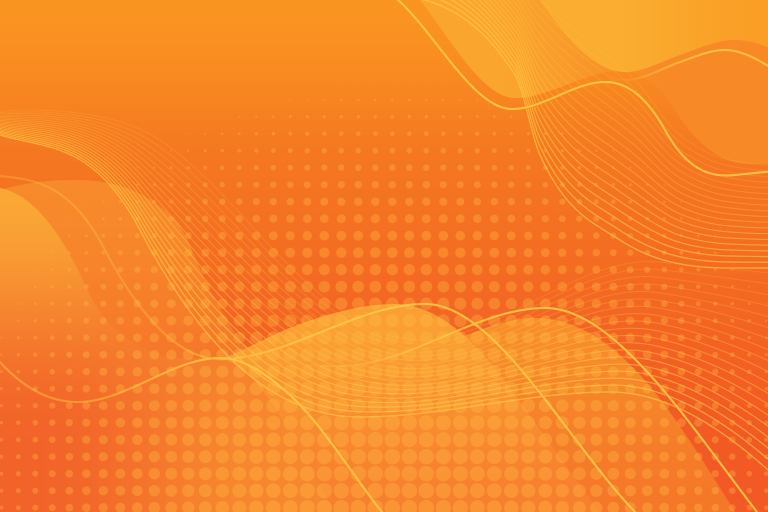
Reproduce this background procedurally as a WebGL 2 fragment shader.

```glsl
#version 300 es
precision highp float;
// Orange abstract background: flowing waves, fine line ribbons and halftone dots.
uniform vec2 u_resolution;
out vec4 outColor;

#define CANVAS vec2(7.68, 5.12)
#define DOT_PITCH 0.17
#define DOT_RADIUS 0.078
#define DOT_ALPHA 0.33
#define RIBBON_LINES 18
#define BOLD_WIDTH 0.021
#define FINE_WIDTH 0.010
#define LINE_COLOR vec3(1.0, 0.79, 0.27)

// Each curve holds knots of (x, y, slope); y runs downward from the top.
const vec3 LEFT_REAR[5] = vec3[5](vec3(0, 1.9, -.3), vec3(.75, 1.8, 0), vec3(1.75, 2.2, 1), vec3(2.1, 2.9, 1.8), vec3(2.5, 3.5, .8));
const vec3 LEFT_FRONT[5] = vec3[5](vec3(0, 1.88, .2), vec3(.85, 2.85, 2.2), vec3(1.4, 3.46, .6), vec3(2.2, 3.59, .1), vec3(3.35, 5.12, 1.75));
const vec3 MID_HUMP[5] = vec3[5](vec3(2, 3.65, -.2), vec3(3, 3.24, -.35), vec3(3.95, 3.04, 0), vec3(5, 3.75, 1.3), vec3(6, 5.12, 1.3));
const vec3 RIGHT_HUMP[5] = vec3[5](vec3(4, 3.65, -.35), vec3(4.7, 3.34, -.4), vec3(5.35, 3.18, 0), vec3(6.4, 3.75, 1.1), vec3(7.35, 5.12, 1.6));
const vec3 TOP_REAR[5] = vec3[5](vec3(4.2, 0, 1.3), vec3(5.15, .98, 0), vec3(6.2, .71, 0), vec3(6.75, 1.1, 1.6), vec3(7.5, 1.64, 0));
const vec3 TOP_FRONT[5] = vec3[5](vec3(5.4, 0, 1.5), vec3(6.25, .72, 0), vec3(6.8, .55, -.35), vec3(7.35, .4, 0), vec3(7.7, .48, .4));
const vec3 TOP_LINE[5] = vec3[5](vec3(3.98, 0, .9), vec3(5.12, 1.09, 0), vec3(6.05, .82, 0), vec3(6.65, 1.3, 1.8), vec3(7.35, 1.75, -.1));
const vec3 TOP_LINE_2[5] = vec3[5](vec3(5.8, .6, .5), vec3(6.25, .8, 0), vec3(6.8, .62, -.35), vec3(7.25, .5, 0), vec3(7.7, .67, .6));
const vec3 LOW_LINE[5] = vec3[5](vec3(0, 3.62, 1.1), vec3(.78, 4.02, 0), vec3(2.2, 3.58, 0), vec3(2.9, 3.95, .9), vec3(3.82, 5.12, 1.25));
const vec3 MID_LINE[5] = vec3[5](vec3(0, 1.76, .1), vec3(1.05, 2.5, 1.9), vec3(2.2, 3.59, 0), vec3(4.25, 3.04, 0), vec3(6.35, 5.12, 1.05));
const vec3 RIGHT_LINE[5] = vec3[5](vec3(2.2, 3.5, .3), vec3(3.4, 3.66, 0), vec3(5.45, 3.08, 0), vec3(6.5, 3.75, 1.1), vec3(7.57, 5.12, 1.3));
const vec3 RIBBON_TOP[5] = vec3[5](vec3(0, 1.11, -.05), vec3(1.3, 1.25, .35), vec3(2.6, 2.35, 1.1), vec3(4.2, 3.4, 0), vec3(6.6, 2.62, .1));
const vec3 RIBBON_LOW[5] = vec3[5](vec3(0, 1.35, .3), vec3(1.4, 2.3, 1.9), vec3(3.6, 4.17, 0), vec3(6.1, 3.92, 0), vec3(7.68, 4.7, .9));
const vec3 CORNER_TOP[5] = vec3[5](vec3(5.4, 0, 1), vec3(6.3, .75, .9), vec3(6.8, 1.35, .8), vec3(7.3, 1.6, .2), vec3(7.7, 1.65, 0));
const vec3 CORNER_LOW[5] = vec3[5](vec3(4.25, 0, .3), vec3(5.15, .75, 1.6), vec3(5.4, 1.55, 2.2), vec3(6.2, 2.4, .65), vec3(7.3, 2.68, 0));

float pixel;

// Cubic Hermite curve, continued straight beyond its ends
float wave(float x, vec3 k[5]) {
    float y = k[0].y + (x - k[0].x) * k[0].z;
    for (int i = 0; i < 4; i++) {
        vec3 a = k[i], b = k[i + 1];
        if (x < a.x) break;
        float h = b.x - a.x, t = min((x - a.x) / h, 1.0), s = 1.0 - t;
        y = mix(a.y, b.y, t * t * (3.0 - 2.0 * t)) + h * t * s * (s * a.z - t * b.z)
          + max(x - b.x, 0.0) * b.z;
    }
    return y;
}

// Height and slope of a curve
vec2 trace(float x, vec3 k[5]) {
    const float STEP = 0.004;
    float y = wave(x, k);
    return vec2(y, (wave(x + STEP, k) - y) / STEP);
}

// Signed distance, positive below the curve
float below(float y, vec2 c) {
    return (y - c.x) * inversesqrt(1.0 + c.y * c.y);
}

float fillBelow(vec2 p, vec3 k[5]) {
    return clamp(below(p.y, trace(p.x, k)) / pixel + 0.5, 0.0, 1.0);
}

float stroke(float y, vec2 c, float width) {
    float d = abs(below(y, c));
    return clamp((max(width, pixel) * 0.5 - d) / pixel + 0.5, 0.0, 1.0) * min(width / pixel, 1.0);
}

// Family of fine lines blended between two edge curves, brighter toward the second
float ribbon(vec2 p, vec3 first[5], vec3 last[5]) {
    vec2 a = trace(p.x, first), b = trace(p.x, last);
    float ink = 0.0;
    for (int i = 0; i <= RIBBON_LINES; i++) {
        float t = float(i) / float(RIBBON_LINES);
        float width = FINE_WIDTH * mix(0.7, 1.4, t * t);
        ink = max(ink, stroke(p.y, mix(a, b, t), width) * mix(0.35, 0.9, t));
    }
    return ink;
}

void main() {
    vec2 p = gl_FragCoord.xy / u_resolution * CANVAS;
    p.y = CANVAS.y - p.y;
    pixel = CANVAS.y / u_resolution.y;

    // Backdrop gradient
    vec3 color = mix(vec3(.98, .58, .13), vec3(.96, .47, .13), smoothstep(0.0, 1.8, p.y));
    color = mix(color, vec3(.95, .35, .14), smoothstep(1.0, 4.8, p.y));

    // Lower waves, back to front
    float depth = smoothstep(1.8, 4.4, p.y);
    float low = smoothstep(3.0, 5.1, p.y);
    color = mix(color, mix(vec3(.97, .56, .17), vec3(.96, .47, .16), low), fillBelow(p, RIGHT_HUMP));
    color = mix(color, mix(vec3(.97, .54, .17), vec3(.96, .44, .16), depth), fillBelow(p, LEFT_REAR));
    color = mix(color, mix(vec3(.98, .63, .20), vec3(.97, .50, .18), low), fillBelow(p, MID_HUMP));
    vec3 front = mix(vec3(.98, .66, .21), vec3(.95, .39, .16), depth);
    front = mix(front, vec3(.97, .53, .18), smoothstep(0.4, 2.6, p.x) * depth);
    color = mix(color, front, fillBelow(p, LEFT_FRONT));

    // Upper corner waves
    vec3 corner = mix(vec3(.98, .65, .18), vec3(.97, .54, .15), smoothstep(4.8, 6.8, p.x));
    color = mix(color, corner, 1.0 - fillBelow(p, TOP_REAR));
    corner = mix(vec3(.98, .68, .19), vec3(.98, .62, .15), smoothstep(6.0, 7.6, p.x));
    color = mix(color, corner, 1.0 - fillBelow(p, TOP_FRONT));

    // Halftone dots shrinking away from the bottom center
    vec2 center = (floor((p - vec2(.013, .147)) / DOT_PITCH + 0.5)) * DOT_PITCH + vec2(.013, .147);
    vec2 reach = (center - vec2(3.9, 5.0)) / vec2(4.5, 4.35);
    float radius = DOT_RADIUS * max(1.0 - dot(reach, reach), 0.0);
    float dots = clamp((radius - length(p - center)) / pixel + 0.5, 0.0, 1.0);
    color = mix(color, vec3(1.0, .74, .27), dots * DOT_ALPHA * smoothstep(0.0, 0.012, radius));

    // Ribbons and bold lines
    float ink = max(ribbon(p, RIBBON_TOP, RIBBON_LOW), ribbon(p, CORNER_TOP, CORNER_LOW)) * 0.8;
    ink = max(ink, stroke(p.y, trace(p.x, TOP_LINE), BOLD_WIDTH));
    ink = max(ink, stroke(p.y, trace(p.x, TOP_LINE_2), BOLD_WIDTH) * smoothstep(5.9, 7.2, p.x) * 0.9);
    ink = max(ink, stroke(p.y, trace(p.x, LOW_LINE), BOLD_WIDTH) * mix(0.5, 1.0, smoothstep(0.5, 2.8, p.x)));
    ink = max(ink, stroke(p.y, trace(p.x, MID_LINE), BOLD_WIDTH) * mix(0.35, 1.0, smoothstep(1.2, 3.8, p.x)));
    ink = max(ink, stroke(p.y, trace(p.x, RIGHT_LINE), BOLD_WIDTH) * smoothstep(2.4, 5.2, p.x));
    outColor = vec4(mix(color, LINE_COLOR, ink * 0.9), 1.0);
}
```
